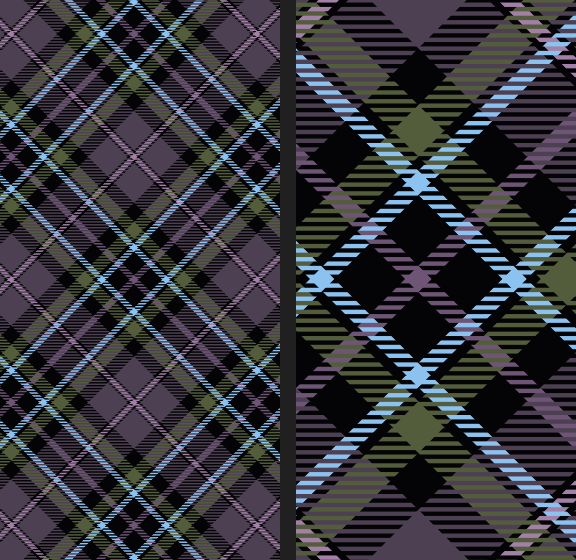
Left: the whole. Right: its middle third, enlarged.
This pattern is drawn by a WebGL 2 fragment shader. Its source:

```glsl
#version 300 es
precision highp float;
// Diagonal tartan: one mirrored stripe sequence is used for both thread
// directions, turned 45 degrees. A 2/2 twill, whose ribs run level after the
// turn, decides which of the two threads lies on top.

uniform vec2 u_resolution;
out vec4 fragColor;

const float SETT = 0.8776;                // repeat size, in canvas widths
const vec2 CENTRE = vec2(0.479, 1.440);   // middle of one purple diamond
const float RIBS = 84.0;                  // twill ribs per repeat

const vec3 BLACK  = vec3(0.015, 0.015, 0.022);
const vec3 PURPLE = vec3(0.305, 0.250, 0.325);
const vec3 PINK   = vec3(0.640, 0.500, 0.660);
const vec3 GREEN  = vec3(0.325, 0.365, 0.235);
const vec3 BLUE   = vec3(0.550, 0.760, 0.940);
const vec3 MAUVE  = vec3(0.430, 0.335, 0.460);

// Switch to the next stripe colour past a softened edge.
vec3 stripe(vec3 below, vec3 next, float edge, float d, float soft) {
  return mix(below, next, smoothstep(edge - soft, edge + soft, d));
}

// Thread colour across the sett; it mirrors at both ends of the half repeat.
vec3 threadColour(float t, float soft) {
  float d = 2.0 * abs(fract(t + 0.5) - 0.5);
  vec3 c = PINK;
  c = stripe(c, BLACK,  0.028, d, soft);
  c = stripe(c, PURPLE, 0.053, d, soft);
  c = stripe(c, BLACK,  0.374, d, soft);
  c = stripe(c, GREEN,  0.528, d, soft);
  c = stripe(c, BLACK,  0.668, d, soft);
  c = stripe(c, BLUE,   0.706, d, soft);
  c = stripe(c, BLACK,  0.772, d, soft);
  c = stripe(c, MAUVE,  0.964, d, soft);
  return c;
}

// Running integral of a half-on, half-off square wave.
float squareIntegral(float x) {
  return 0.5 * floor(x) + min(fract(x), 0.5);
}

// Share of a pixel in which the first thread is on top.
float twill(float x, float width) {
  return (squareIntegral(x + 0.5 * width) - squareIntegral(x - 0.5 * width)) / width;
}

void main() {
  float pixel = 2.0 / (u_resolution.y * SETT);   // pixel size in repeats
  vec2 p = (2.0 * gl_FragCoord.xy / u_resolution.y - CENTRE) / SETT;

  // Two crossing thread sets along the diagonals
  float soft = 1.6 * pixel;
  vec3 warp = threadColour(p.x + p.y, soft);
  vec3 weft = threadColour(p.x - p.y, soft);

  // Interlace the threads in level ribs
  float over = twill(p.y * RIBS, pixel * RIBS);
  fragColor = vec4(mix(weft, warp, over), 1.0);
}
```
